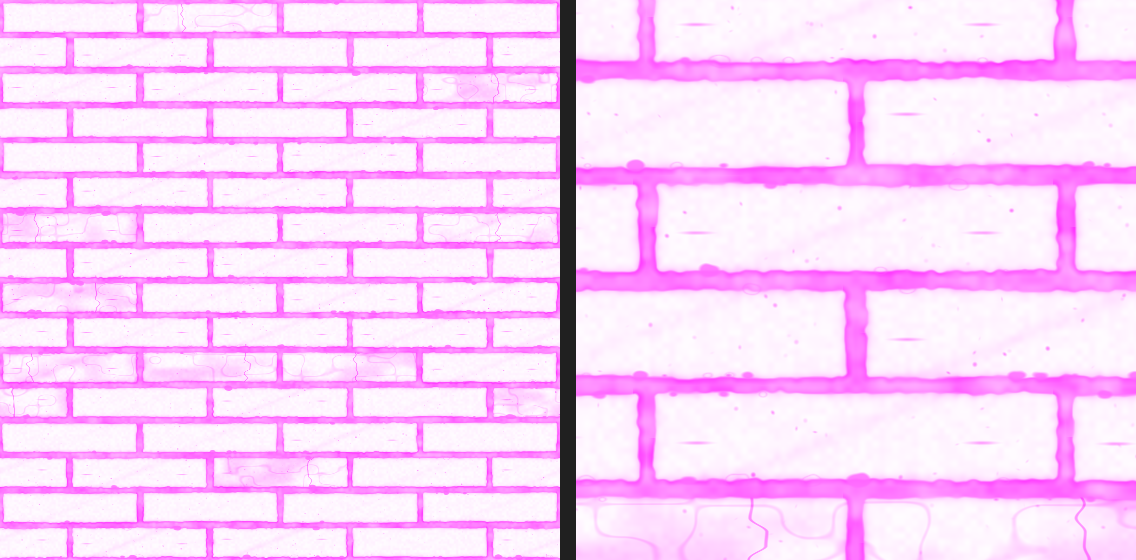
Left, the full canvas; right, a detail of the centre.
Write a three.js fragment shader that draws this texture.

```glsl
#define BRICKS vec2(4.0, 16.0)
#define JOINT 0.0056
#define CORNER 0.0025
#define SOFT 0.0009
#define BRICK_TONE 0.965
#define MORTAR_LIGHT 0.66
#define MORTAR_DARK 0.40
#define FRINGE 0.24
#define ROUGHNESS 0.0024
#define CHIPS 8.0
#define SPECKS 18.0
#define STAINED_SHARE 0.14

varying vec2 vUv;

float hash(vec2 p) {
  return fract(sin(dot(p, vec2(127.1, 311.7))) * 43758.5453);
}

vec2 hash2(vec2 p) {
  return vec2(hash(p), hash(p + 41.7));
}

// Value noise over a whole number of cells, wrapping at the canvas edges
float noise(vec2 cells) {
  vec2 p = vUv * cells;
  vec2 f = fract(p);
  f = f * f * (3.0 - 2.0 * f);
  vec2 a = mod(floor(p), cells);
  vec2 b = mod(a + 1.0, cells);
  return mix(mix(hash(a), hash(vec2(b.x, a.y)), f.x),
             mix(hash(vec2(a.x, b.y)), hash(b), f.x), f.y);
}

float cover(float d) {
  return 1.0 - smoothstep(-SOFT, SOFT, d);
}

float roundedBox(vec2 p, vec2 halfSize, float radius) {
  vec2 e = abs(p) - halfSize + radius;
  return length(max(e, 0.0)) + min(max(e.x, e.y), 0.0) - radius;
}

// Blobs and rings broken out along the long edges
float edgeChips(vec2 q, vec2 id, vec2 halfSize, float wear, float rough) {
  float chips = 0.0;
  for (float i = 0.0; i < CHIPS; i++) {
    vec2 place = hash2(id + i * 3.17 + 0.5);
    vec2 kind = hash2(id + i * 5.71 + 9.2);
    vec2 center = halfSize * vec2(1.86 * place.x - 0.93, sign(place.y - 0.6));
    float size = mix(0.0008, 0.0052, kind.x * kind.x) * (0.35 + 0.65 * wear);
    float d = length((q - center) * vec2(0.6, 1.0)) - size + rough * 0.6;
    float ring = step(0.72, kind.y);
    d = mix(d, abs(d) - 0.0002, ring);
    chips = max(chips, cover(d) * mix(0.85, 0.45, ring));
  }
  return chips;
}

// Small pits and scratches on the face
float faceSpecks(vec2 q, vec2 id, vec2 halfSize) {
  float specks = 0.0;
  for (float i = 0.0; i < SPECKS; i++) {
    vec2 center = (hash2(id + i * 2.39 + 17.0) * 1.9 - 0.95) * halfSize;
    vec2 kind = hash2(id + i * 4.13 + 23.0);
    float angle = 6.283 * kind.x;
    vec2 axis = vec2(cos(angle), sin(angle));
    vec2 delta = q - center;
    vec2 turned = vec2(dot(delta, axis), dot(delta, vec2(-axis.y, axis.x)));
    float d = length(turned * vec2(mix(0.4, 1.0, kind.y), 1.0));
    specks = max(specks, cover(d - 0.0012 * kind.y) * (0.12 + 0.5 * kind.x * kind.x));
  }
  return specks;
}

// Clouds, veins and one wandering crack
float stains(vec2 q, vec2 id, vec2 halfSize) {
  float cloud = smoothstep(0.35, 0.95, noise(vec2(24.0, 48.0)));
  float vein = 1.0 - smoothstep(0.0, 0.06, abs(noise(vec2(36.0, 56.0)) - 0.5));
  float bend = (noise(vec2(20.0, 120.0)) - 0.5) * 0.014;
  float crackX = (hash(id + 31.0) * 1.4 - 0.7) * halfSize.x;
  float crack = 1.0 - smoothstep(0.0003, 0.0015, abs(q.x - crackX - bend));
  return 0.17 * cloud + 0.13 * vein + 0.35 * crack;
}

void main() {
  // Running bond, every other course shifted by half a brick
  vec2 grid = vUv * BRICKS;
  float row = floor(grid.y);
  grid.x += 0.5 * (1.0 - mod(row, 2.0));
  vec2 id = vec2(mod(floor(grid.x), BRICKS.x), row);
  vec2 q = (fract(grid) - 0.5) / BRICKS;
  vec2 halfSize = 0.5 / BRICKS - JOINT;
  float wear = hash(id + 7.3);
  float stained = step(1.0 - STAINED_SHARE, hash(id + 2.9));

  // Uneven outline
  float fine = noise(vec2(200.0));
  float rough = ROUGHNESS * (noise(vec2(40.0, 64.0)) - 0.5 + (fine - 0.5) * (0.3 + 0.7 * wear));
  vec2 jitter = (hash2(id + 5.1) - 0.5) * 0.0018;
  float d = roundedBox(q - jitter, halfSize, CORNER) + rough;

  // Mortar, deepest below and to the right of each brick
  float mortar = mix(MORTAR_LIGHT, MORTAR_DARK, noise(vec2(48.0, 96.0))) + 0.1 * (fine - 0.5);
  float shadowSide = max(step(halfSize.x - 0.002, q.x), step(q.y, 0.0));
  float shadow = 1.0 - smoothstep(0.0, 0.0045, d);
  mortar -= shadow * (0.06 + 0.14 * shadowSide) * (0.6 + 0.6 * hash(id + 3.7));

  // Brick face with grain, fringe and wear
  float face = BRICK_TONE + 0.05 * (noise(vec2(256.0)) - 0.5);
  face -= FRINGE * exp(min(d, 0.0) / 0.0018) * (0.6 + 0.8 * noise(vec2(64.0)));
  face -= faceSpecks(q, id, halfSize) * (0.3 + 0.7 * wear);
  float streak = (q.y - 0.4 * q.x - 0.02 * (wear - 0.5)) / 0.005;
  face -= 0.06 * wear * exp(-streak * streak);
  vec2 dash = vec2(abs(q.x + 0.01) - 0.085, q.y - 0.012 * (hash(id + 11.0) - 0.5));
  face -= 0.35 * step(0.55, wear) * cover(length(dash * vec2(0.12, 1.0)) - 0.0008);
  face -= stained * stains(q, id, halfSize);

  float tone = mix(mortar, face, cover(d));
  tone = mix(tone, 0.42, edgeChips(q, id, halfSize, wear, rough));
  gl_FragColor = vec4(1.0, clamp(tone, 0.2, 1.0), 1.0, 1.0);
}
```
